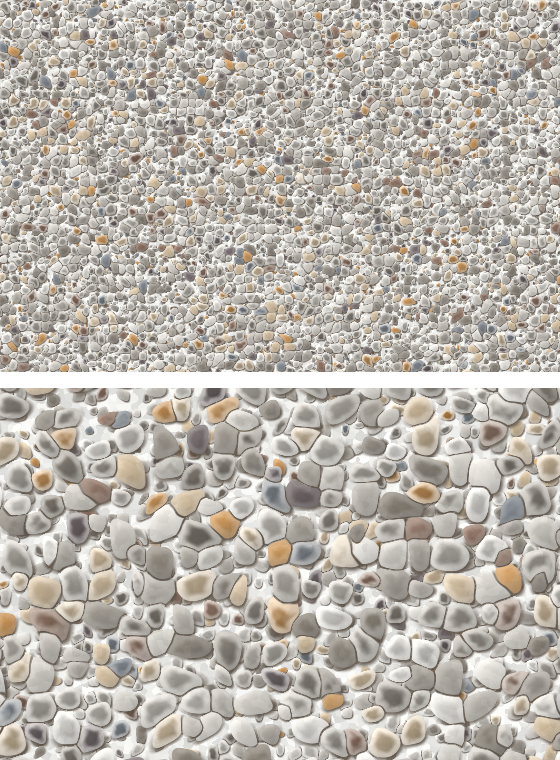
Top: the whole. Bottom: its middle third, enlarged.
This texture is drawn by a WebGL 2 fragment shader. Its source:

```glsl
#version 300 es
precision highp float;
// Exposed-aggregate concrete: small worn pebbles set in pale mortar.

uniform vec2 u_resolution;
out vec4 fragColor;

const vec3 MORTAR = vec3(0.91, 0.91, 0.90);
const vec3 CREVICE = vec3(0.35, 0.31, 0.27);
const vec3 PALE = vec3(0.92, 0.915, 0.90);
const vec2 LIGHT = vec2(-0.5, 0.87);

struct Pebble {
    float near;    // scaled distance to the closest pebble, 1 on its outline
    float second;  // the same for the runner-up
    vec2 offset;   // position relative to the pebble centre
    vec3 traits;   // random values of the pebble
};

vec3 hash3(vec2 p) {
    vec3 q = fract(p.xyx * vec3(0.1031, 0.1030, 0.0973));
    q += dot(q, q.yxz + 33.33);
    return fract((q.xxy + q.yzz) * q.zyx);
}

// Layered sines, roughly -1 to 1
float drift(vec2 p) {
    float a = sin(p.x + 1.7 * sin(p.y * 0.8 + 1.0));
    float b = sin(p.y * 1.9 + 1.4 * sin(p.x * 1.3 + 2.0));
    return 0.5 * (a + b);
}

// Distance to a lumpy, rotated ellipse
float pebbleDistance(vec2 v, float radius, float stretch, float angle) {
    float c = cos(angle), s = sin(angle);
    vec2 u = mat2(c, -s, s, c) * v / (radius * vec2(stretch, 1.0 / stretch));
    float around = atan(u.y, u.x + 1e-5);
    float lumps = 0.07 * sin(3.0 * around + angle * 9.0) + 0.04 * sin(4.0 * around + angle * 5.0);
    return length(u) * (1.0 + lumps);
}

// Cellular search for the two closest pebbles
Pebble scatter(vec2 p, float seed, float size) {
    Pebble best = Pebble(9.0, 9.0, vec2(0.0), vec3(0.0));
    for (int y = -1; y <= 1; y++)
    for (int x = -1; x <= 1; x++) {
        vec2 cell = floor(p) + vec2(x, y);
        vec3 place = hash3(cell + seed);
        vec3 traits = hash3(cell + seed + 71.0);
        vec2 v = p - cell - 0.5 - 0.7 * (place.xy - 0.5);
        float radius = size * mix(0.62, 1.25, traits.z);
        float stretch = 1.0 + 0.36 * fract(traits.z * 17.0);
        float d = pebbleDistance(v, radius, stretch, place.z * 3.1416);
        if (d < best.near) {
            best = Pebble(d, best.near, v / radius, traits);
        } else {
            best.second = min(best.second, d);
        }
    }
    return best;
}

// Mostly warm greys, with a few tinted stones
vec3 stoneColour(float shade, float kind) {
    vec3 grey = mix(vec3(0.47, 0.445, 0.41), vec3(0.88, 0.87, 0.85), shade);
    vec3 tint = grey;
    if (kind < 0.035) tint = vec3(0.74, 0.53, 0.29);
    else if (kind < 0.14) tint = vec3(0.79, 0.71, 0.59);
    else if (kind < 0.19) tint = vec3(0.50, 0.39, 0.33);
    else if (kind < 0.225) tint = vec3(0.39, 0.35, 0.36);
    else if (kind < 0.25) tint = vec3(0.44, 0.47, 0.50);
    return mix(grey, tint, 0.88);
}

// Dark worn core, chalky rim, lit from the upper left
vec3 shadeStone(Pebble s, float depth, float side) {
    vec3 stone = stoneColour(s.traits.x, s.traits.y);
    float worn = smoothstep(0.2, 0.7, fract(s.traits.x * 13.0 + s.traits.z));
    float core = smoothstep(0.12, 0.6, depth + 0.08 * drift(s.offset * 4.0 + s.traits.xy * 40.0));
    vec3 rim = mix(stone, PALE, 0.2 + 0.4 * worn);
    return mix(rim, stone * (1.0 - 0.18 * worn), core) * (1.0 + 0.15 * side);
}

// Lays one size of pebbles and their contact shadows over the ground
vec3 layPebbles(vec3 ground, vec2 p, float rows, float seed, float size) {
    Pebble s = scatter(p * rows, seed, size);
    float blur = rows / u_resolution.y;
    float depth = min(1.0 - s.near, 0.5 * (s.second - s.near) - 0.05);
    float side = clamp(dot(s.offset, LIGHT), -1.0, 1.0);
    float contact = smoothstep(1.4, 1.0, s.near) * clamp(0.25 - 0.65 * side, 0.0, 0.9);
    float crevice = 0.6 * smoothstep(1.3, 0.95, s.second);
    ground = mix(ground, CREVICE, clamp(contact + crevice, 0.0, 0.9));
    return mix(ground, shadeStone(s, depth, side), smoothstep(-blur, blur, depth));
}

void main() {
    vec2 p = gl_FragCoord.xy / u_resolution.y;
    float patches = drift(p * 9.0) * 0.6 + drift(p * 23.0 + 4.0) * 0.4;

    // Gritty mortar
    Pebble grit = scatter(p * 150.0, 19.0, 0.5);
    float grain = grit.traits.x - 0.5;
    vec3 colour = MORTAR * (1.0 + 0.09 * grain);

    // Small chips first, then the main pebbles
    colour = layPebbles(colour, p, 66.0, 7.0, 0.40 + 0.07 * patches);
    colour = layPebbles(colour, p, 38.0, 43.0, 0.49 + 0.05 * patches);

    colour *= 1.02 + 0.07 * grain;
    fragColor = vec4(clamp(colour, 0.0, 1.0), 1.0);
}
```
